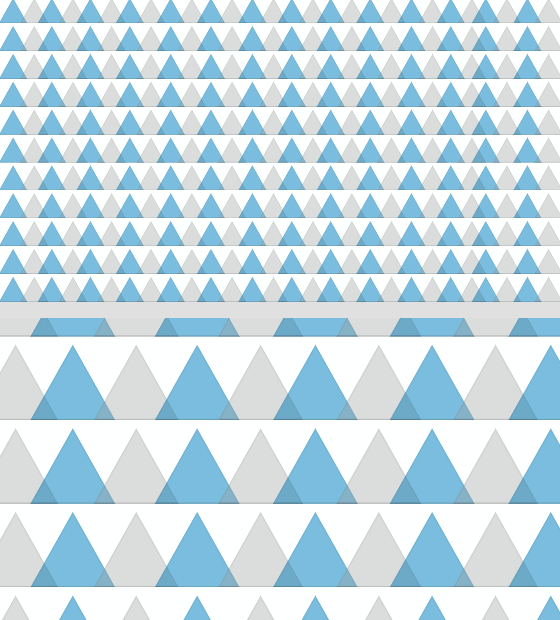
Top, the full canvas; bottom, a detail of the centre.
Write a Shadertoy shader that draws this pattern.

```glsl
// Rows of overlapping translucent blue and grey triangles on white

// Signed distance to an upright triangle whose base is centred on the origin
float triangle(vec2 p, float halfWidth, float height) {
    vec2 sideNormal = normalize(vec2(height, halfWidth));
    float side = dot(vec2(abs(p.x) - halfWidth, p.y), sideNormal);
    return max(-p.y, side);
}

// Lays a translucent triangle over the colour below it
vec3 layTriangle(vec3 below, vec3 ink, vec2 p, float pixel) {
    float d = triangle(p, 19.4, 34.5);
    float fill = smoothstep(0.5, -0.5, d / pixel);

    // Hairline outline, a little stronger along the base
    float rim = smoothstep(-0.5 - pixel, -0.2, d);
    float base = smoothstep(0.5 + pixel, 0.2, p.y);
    vec3 tint = ink * mix(vec3(1.0), below, 0.75);
    tint *= 1.0 - 0.05 * rim - 0.10 * base;
    return mix(below, tint, fill);
}

void mainImage(out vec4 fragColor, in vec2 fragCoord) {
    // The canvas is 414 units tall
    float pixel = 414.0 / iResolution.y;
    vec2 p = fragCoord * pixel;
    p.y = mod(p.y - 0.1, 38.2);

    // Sideways drift of each column from even spacing
    float drift[14] = float[14](0.0, -1.2, -2.5, -2.7, -0.9, 0.0, 2.6,
                                2.4, 1.5, 1.5, 3.7, 3.4, -2.8, 0.0);

    vec3 blue = vec3(0.48, 0.74, 0.87);
    vec3 grey = vec3(0.86, 0.865, 0.86);
    vec3 color = vec3(0.995, 1.0, 1.0);

    // Left to right, each triangle overlaps the one before it
    for (int i = 0; i < 14; i++) {
        float apex = 18.0 + 54.23 * float(i) + drift[i];
        color = layTriangle(color, blue, p - vec2(apex, 0.0), pixel);
        color = layTriangle(color, grey, p - vec2(apex + 29.0, 0.0), pixel);
    }
    fragColor = vec4(color, 1.0);
}
```
